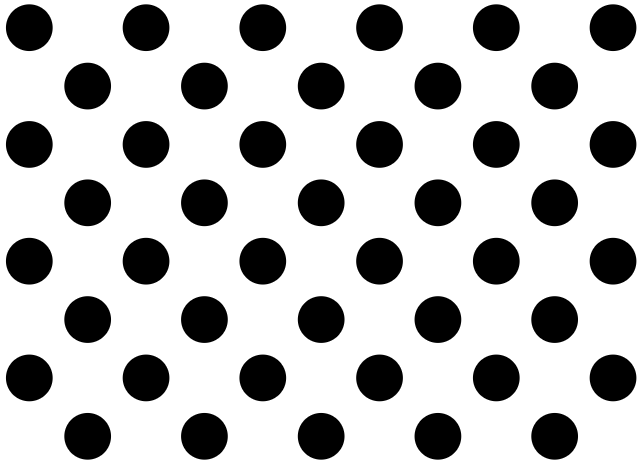
This pattern is drawn by a Shadertoy shader. Its source:

```glsl
// Polka dots: solid black discs on white, in rows staggered by half a period.
// Two square lattices, offset by half a cell, are folded with fract and
// the nearer disc's signed distance is turned into smooth coverage.

const float REPEATS_ACROSS = 5.482;           // periods over the canvas width
const float DOT_RADIUS = 0.2;                 // in periods
const vec2 LATTICE_ORIGIN = vec2(0.01, 0.25); // a dot's offset from canvas centre
const vec3 PAPER = vec3(1.0);
const vec3 INK = vec3(0.0);

// Signed distance to discs at every integer point.
float latticeDots(vec2 p, float radius) {
    return length(fract(p + 0.5) - 0.5) - radius;
}

// Union of the lattice and its copy shifted to the cell centres.
float staggeredDots(vec2 p, float radius) {
    return min(latticeDots(p, radius), latticeDots(p + 0.5, radius));
}

// Antialiased fill, one pixel wide at the edge.
float coverage(float dist, float pixel) {
    return clamp(0.5 - dist / pixel, 0.0, 1.0);
}

void mainImage(out vec4 fragColor, in vec2 fragCoord) {
    // Canvas-relative coordinates, measured in periods
    float pixel = REPEATS_ACROSS / iResolution.x;
    vec2 p = (fragCoord - 0.5 * iResolution.xy) * pixel - LATTICE_ORIGIN;

    float dist = staggeredDots(p, DOT_RADIUS);
    fragColor = vec4(mix(PAPER, INK, coverage(dist, pixel)), 1.0);
}
```
